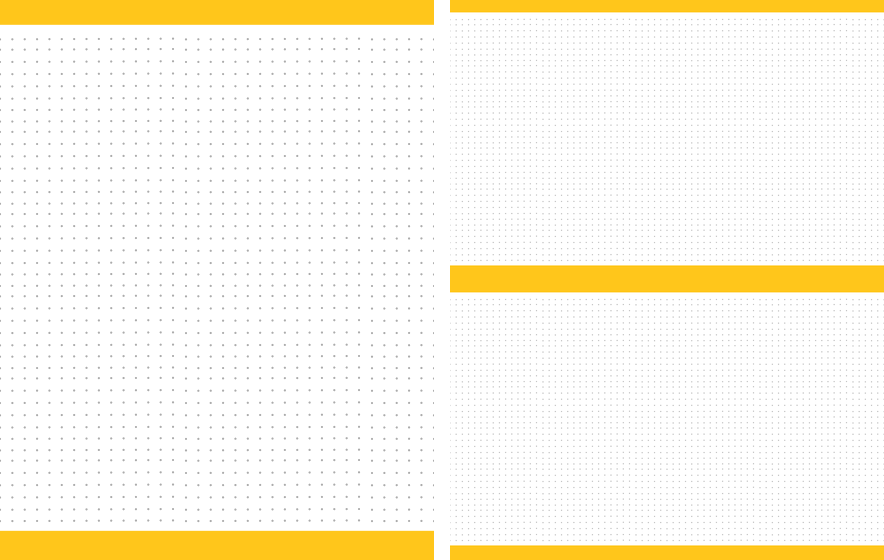
Left, the tile; right, the same tile 2 across and 2 down.
Reproduce this pattern procedurally as a Shadertoy shader.

```glsl
const vec3 PAPER = vec3(1.0);
const vec3 BAND = vec3(1.0, 0.776, 0.106);
const vec3 DOT = vec3(0.67);

// Lengths are fractions of the canvas height
const float TOP_BAND = 0.0443;
const float BOTTOM_BAND = 0.0521;
const float DOT_RADIUS = 0.00188;
const float FIRST_ROW = 0.0703;
const float ROW_PITCH = 0.02188;
const float BLOCK_HEIGHT = 0.1468;
const float BLOCKS = 6.0;
const int BLOCK_ROWS = 7;
const float COLUMNS = 35.0;
const float BLOCK_COLUMNS = 15.0;
const float BLOCK_TILT = 0.0014;
const float BLOCK_SQUEEZE = 0.05;

float coverage(float dist, float pixel) {
    return clamp(0.5 - dist / pixel, 0.0, 1.0);
}

// Depth of a row within its block; the first and last gaps are tighter
float rowDepth(int row) {
    float i = float(row);
    return i * ROW_PITCH - 0.0034 * step(1.0, i) - 0.0016 * step(6.0, i);
}

// Vertical offset to the closest row
float rowOffset(float depth, float margin) {
    float fromFirst = depth - FIRST_ROW + margin;
    float block = clamp(floor(fromFirst / BLOCK_HEIGHT), 0.0, BLOCKS - 1.0);
    float local = fromFirst - margin - block * BLOCK_HEIGHT;
    float nearest = 1.0;
    for (int row = 0; row < BLOCK_ROWS; row++) {
        nearest = min(nearest, abs(local - rowDepth(row)));
    }
    return nearest;
}

// Distance to the closest dot; columns wrap from the right edge to the left
float dotDistance(vec2 p, float width, float radius) {
    float pitch = width / COLUMNS;
    float column = floor(p.x / pitch + 0.5);
    float along = fract((mod(column, COLUMNS) + 0.01) / BLOCK_COLUMNS);
    float dx = p.x - (column - BLOCK_SQUEEZE * along) * pitch;
    float dy = rowOffset(1.0 - p.y + BLOCK_TILT * along, 0.5 * ROW_PITCH * 0.6);
    return length(vec2(dx, dy)) - radius;
}

// Distance to the solid strips along the top and bottom
float bandDistance(float y, float bottom, float top) {
    return min(y - bottom, 1.0 - top - y);
}

void mainImage(out vec4 fragColor, in vec2 fragCoord) {
    float pixel = 1.0 / iResolution.y;
    vec2 p = fragCoord * pixel;
    float width = iResolution.x * pixel;

    float dots = coverage(dotDistance(p, width, DOT_RADIUS), pixel);
    float bands = coverage(bandDistance(p.y, BOTTOM_BAND, TOP_BAND), pixel);

    vec3 color = mix(PAPER, DOT, dots);
    color = mix(color, BAND, bands);
    fragColor = vec4(color, 1.0);
}
```
